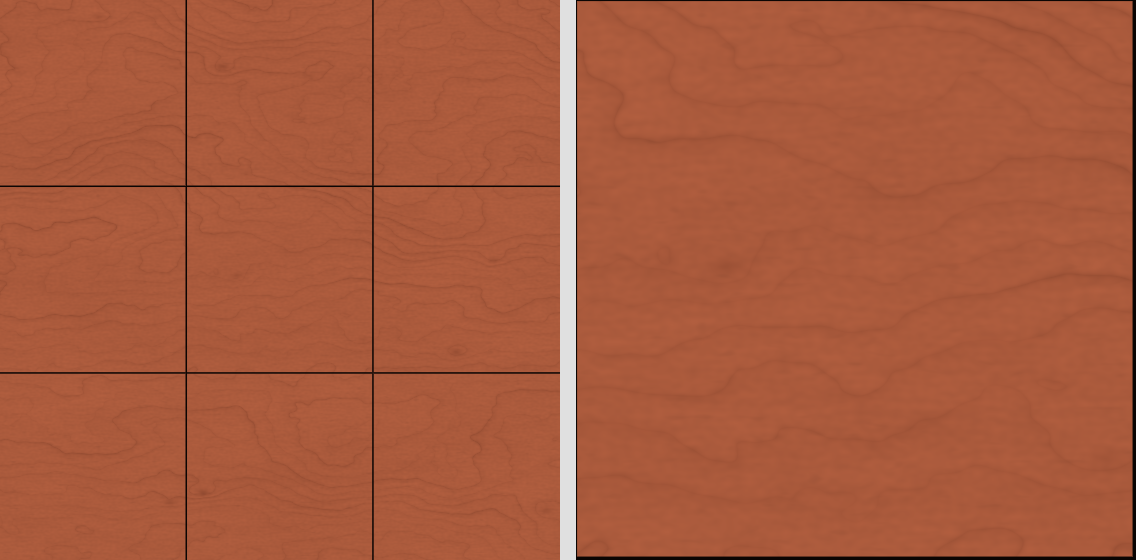
Left, the full canvas; right, a detail of the centre.
Write a Shadertoy shader that draws this texture.

```glsl
// Reddish wood sheet cut into a grid of square panels by thin dark joints.
// Grain lines are contours of a noise-warped height field; small knots bend
// the field locally, and stretched gradient noise adds fibres and mottling.

#define PANELS 3.0
#define JOINT_WIDTH 0.0027
#define JOINT_SHIFT vec2(-0.0007, 0.0007)
#define RING_DENSITY 25.0
#define LINE_WIDTH 0.0015
#define LINE_TAIL 0.0075
#define LINE_DEPTH 0.15
#define KNOT_COUNT 9
#define FIBRE_DEPTH 0.055
#define WOOD_COLOR vec3(0.682, 0.362, 0.242)
#define STAIN_COLOR vec3(0.36, 0.155, 0.09)
#define JOINT_COLOR vec3(0.045, 0.02, 0.012)

float hash(vec2 p) {
    vec3 q = fract(vec3(p.xyx) * 0.1031);
    q += dot(q, q.yzx + 33.33);
    return fract((q.x + q.y) * q.z);
}

vec2 gradientAt(vec2 cell) {
    float angle = 6.28318 * hash(cell);
    return vec2(cos(angle), sin(angle));
}

float gradientNoise(vec2 p) {
    vec2 i = floor(p), f = p - i;
    vec2 u = f * f * f * (f * (f * 6.0 - 15.0) + 10.0);
    vec2 e = vec2(1.0, 0.0);
    float a = dot(gradientAt(i), f);
    float b = dot(gradientAt(i + e.xy), f - e.xy);
    float c = dot(gradientAt(i + e.yx), f - e.yx);
    float d = dot(gradientAt(i + e.xx), f - e.xx);
    return mix(mix(a, b, u.x), mix(c, d, u.x), u.y);
}

// Sum of small flattened bumps scattered over the sheet
float knots(vec2 p, float sharpness) {
    float sum = 0.0;
    for (int i = 0; i < KNOT_COUNT; i++) {
        float id = float(i);
        vec2 center = vec2(hash(vec2(id, 17.0)), hash(vec2(id, 43.0)));
        vec2 d = (p - center) * vec2(45.0, 85.0) * sharpness;
        sum += (0.4 + 0.6 * hash(vec2(id, 71.0))) * exp(-dot(d, d));
    }
    return sum;
}

// Growth-ring height: wavy arches with a calmer straight band mid-sheet
float ringHeight(vec2 p) {
    float band = (p.y - 0.39) / 0.11;
    float wave = 1.0 - 0.75 * exp(-band * band);
    float h = RING_DENSITY * p.y;
    h += wave * 7.0 * gradientNoise(p * vec2(2.3, 4.2) + 11.0);
    h += wave * 2.2 * gradientNoise(p * vec2(6.0, 11.0) + 37.0);
    h += 0.8 * gradientNoise(p * vec2(13.0, 26.0) + 53.0);
    h += 0.22 * gradientNoise(p * vec2(45.0, 70.0) + 71.0);
    return h + 1.5 * knots(p, 0.8);
}

// Dark thin lines with a soft tail on one side, each ring of its own strength
float grainLines(vec2 p) {
    float e = 0.001;
    float h = ringHeight(p);
    vec2 slope = vec2(ringHeight(p + vec2(e, 0.0)), ringHeight(p + vec2(0.0, e))) - h;
    float ring = floor(h), phase = h - ring;
    float dist = (phase - 0.62) / max(length(slope) / e, 9.0);
    float line = 0.6 * exp(-abs(dist) / LINE_WIDTH);
    line += 0.4 * exp(-abs(dist) / (dist < 0.0 ? LINE_TAIL : LINE_WIDTH));
    line *= smoothstep(0.0, 0.3, phase) * smoothstep(1.0, 0.8, phase);
    float strength = 0.35 + 0.65 * hash(vec2(ring + 90.0, 5.0));
    float fade = 0.8 + 0.7 * gradientNoise(p * vec2(5.0, 14.0) + 19.0);
    return line * strength * fade;
}

vec3 wood(vec2 p) {
    float stain = LINE_DEPTH * 1.6 * grainLines(p) + 0.25 * knots(p, 2.2);
    stain += 0.05 * gradientNoise(p * vec2(3.0, 9.0) + 5.0);
    stain += 0.04 * gradientNoise(p * vec2(9.0, 45.0) + 29.0);
    vec3 color = mix(WOOD_COLOR, STAIN_COLOR, clamp(stain + 0.03, 0.0, 1.0));

    // Long fibres, fine mottling and sparse short pores
    float fibre = gradientNoise(p * vec2(38.0, 210.0) + 7.0);
    float mottle = gradientNoise(p * vec2(150.0, 230.0) + 3.0);
    float pores = smoothstep(0.3, 0.6, gradientNoise(p * vec2(60.0, 190.0) + 83.0));
    return color * (1.0 + FIBRE_DEPTH * (0.55 * fibre + 0.6 * mottle) - 0.03 * pores);
}

// Coverage of the interior joints only; the outer edges stay open
float joints(vec2 p, float pixel) {
    vec2 nearest = clamp(floor(p * PANELS + 0.5), 1.0, PANELS - 1.0) / PANELS;
    vec2 d = abs(p - nearest - JOINT_SHIFT);
    float edge = 0.5 * JOINT_WIDTH - min(d.x, d.y);
    return clamp(edge / pixel + 0.5, 0.0, 1.0);
}

void mainImage(out vec4 fragColor, in vec2 fragCoord) {
    vec2 p = fragCoord / iResolution.xy;
    float pixel = 1.0 / min(iResolution.x, iResolution.y);
    vec3 color = mix(wood(p), JOINT_COLOR, joints(p, pixel));
    fragColor = vec4(color, 1.0);
}
```
